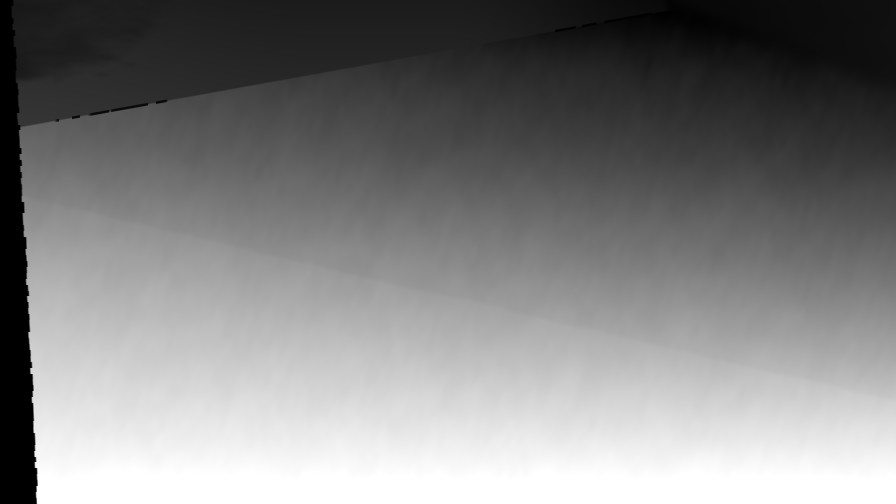
Reproduce this texture map procedurally as a Shadertoy shader.

```glsl
float hash(vec2 p) {
    return fract(sin(dot(p, vec2(127.1, 311.7))) * 43758.5453);
}

float noise(vec2 p) {
    vec2 i = floor(p), f = fract(p);
    f = f * f * (3.0 - 2.0 * f);
    return mix(mix(hash(i), hash(i + vec2(1, 0)), f.x),
               mix(hash(i + vec2(0, 1)), hash(i + vec2(1, 1)), f.x), f.y);
}

float fbm(vec2 p) {
    float sum = 0.0, weight = 0.5;
    for (int i = 0; i < 4; i++) {
        sum += weight * noise(p);
        p = p * 2.03 + 7.1;
        weight *= 0.5;
    }
    return sum;
}

// Sloping floor: bright and near at the bottom, dark and far at the top
float floorShade(vec2 p) {
    float shade = 0.52 + 1.08 * (p.y - 0.5);
    shade += 0.05 * (1.0 - smoothstep(0.1, 0.35, p.y));
    shade -= 0.24 * (p.x - 0.5) * (1.0 - smoothstep(0.5, 1.0, p.y));

    // Faint diagonal crease
    float crease = p.y - 0.38 - 0.416 * p.x + 0.012 * (fbm(p * 30.0) - 0.5);
    shade += 0.018 * (smoothstep(-0.006, 0.006, crease) - 0.5) * exp(-9.0 * abs(crease));

    // Soft brushed patches
    vec2 brushed = vec2(p.x * 1.78 + 0.25 * p.y, p.y);
    shade += 0.035 * (fbm(brushed * vec2(22.0, 14.0)) - 0.47);
    shade += 0.012 * (noise(brushed * vec2(75.0, 32.0)) - 0.5);
    return shade;
}

// Back wall with a dark mottled patch in its upper left corner
float wallShade(vec2 p) {
    float shade = 0.105 + 0.3 * p.y + 0.03 * (1.0 - smoothstep(0.0, 0.35, p.x));
    shade -= 0.07 * smoothstep(0.5, 0.75, p.x);
    float mottle = fbm(p * vec2(16.0, 22.0));
    float reach = length((p - vec2(0.06, 0.02)) / vec2(0.12, 0.15)) + 0.7 * (mottle - 0.5);
    float patchMask = 1.0 - smoothstep(0.75, 1.05, reach);
    return mix(shade, 0.065 + 0.09 * mottle, 0.8 * patchMask);
}

void mainImage(out vec4 fragColor, in vec2 fragCoord) {
    vec2 p = fragCoord / iResolution.xy;
    p.y = 1.0 - p.y;
    float soft = 1.0 / iResolution.y;

    // Join of the wall and the floor
    float join = 0.252 - 0.3195 * (p.x - 0.0234);
    float below = p.y - join;
    float ground = floorShade(p);
    float corner = smoothstep(0.738, 0.755, p.x);
    float shade = mix(wallShade(p), ground, max(smoothstep(-soft, soft, below), corner));

    // Dark side wall beyond the far corner
    float sideEdge = 0.021 + 0.61 * (p.x - 0.747);
    float sideShade = 0.012 + 0.18 * max(p.x - 0.76, 0.0) + 0.025 * fbm(p * 9.0);
    float side = corner * (1.0 - smoothstep(-0.035, 0.025, p.y - sideEdge));
    shade = mix(shade, sideShade, side);

    // Broken black dashes along the join
    float span = smoothstep(0.06, 0.065, p.x) * (1.0 - smoothstep(0.185, 0.19, p.x))
               + smoothstep(0.61, 0.615, p.x) * (1.0 - smoothstep(0.735, 0.74, p.x));
    float dash = smoothstep(0.3, 0.4, noise(vec2(p.x * 130.0, 3.0)));
    shade *= 1.0 - 0.85 * span * dash * (1.0 - smoothstep(0.001, 0.001 + 1.5 * soft, abs(below)));

    // Jagged black strip down the left edge
    float edge = 0.0135 + 0.032 * p.y - 0.0035 * p.y * p.y;
    edge += 0.003 * (hash(vec2(floor(p.y * 85.0), 5.0)) - 0.5);
    shade *= smoothstep(-0.6 * soft, 0.6 * soft, p.x - edge);

    fragColor = vec4(vec3(clamp(shade, 0.0, 1.0)), 1.0);
}
```
